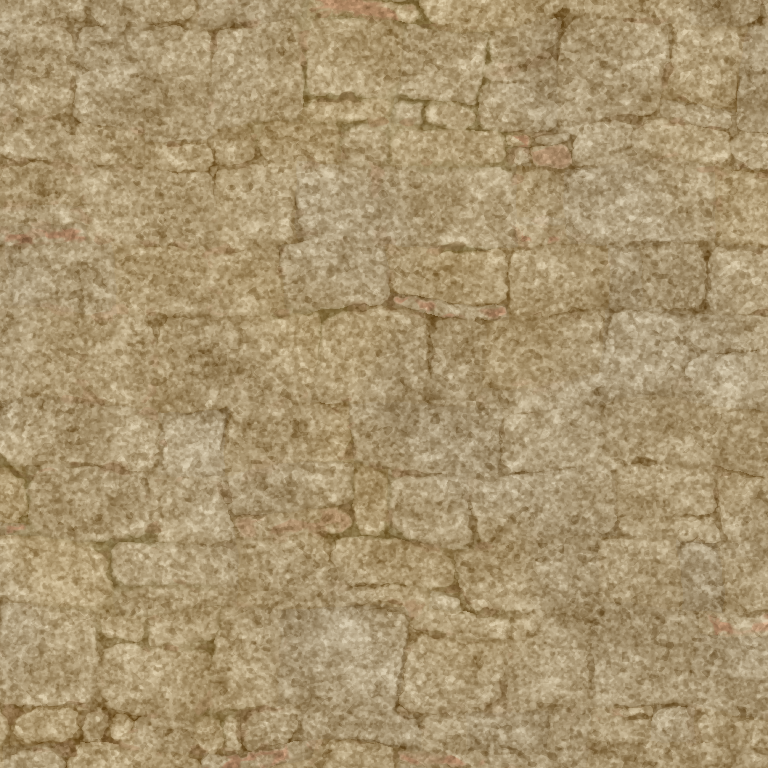
Give the GLSL for this texture, as a three.js fragment shader.

```glsl
// Weathered sandstone rubble wall: uneven courses, soft mortar joints, brick chips.
varying vec2 vUv;

#define COURSES 10.5                  // rows of stones up the canvas
#define STONES 7.5                    // average stones per row
#define SPLIT 0.42                    // chance that a stone breaks into pieces
#define WARP 0.0062                   // waviness of the layout
#define JOINT 0.0022                  // half width of a joint
#define MOTTLE 0.95                   // contrast of the blotches
#define GRAIN 0.78                    // contrast of the fine grit
#define DARK vec3(0.47, 0.37, 0.21)
#define LIGHT vec3(0.78, 0.715, 0.585)
#define BRICK vec3(0.68, 0.44, 0.32)
#define MOSS vec3(0.42, 0.40, 0.20)

float hash(vec2 p) {
  vec3 q = fract(p.xyx * 0.1031);
  q += dot(q, q.yzx + 33.33);
  return fract((q.x + q.y) * q.z);
}

// Smooth cellular noise: random cell values blended by distance to the cell points.
float cells(vec2 p) {
  vec2 base = floor(p), f = fract(p);
  float sum = 0.0, weight = 0.0;
  for (int y = -1; y <= 1; y++)
    for (int x = -1; x <= 1; x++) {
      vec2 o = vec2(float(x), float(y)), c = base + o;
      vec2 d = o + vec2(hash(c), hash(c + 57.3)) - f;
      float w = exp(-7.0 * dot(d, d));
      sum += w * hash(c + 113.7);
      weight += w;
    }
  return sum / weight;
}

float layeredCells(vec2 p) {
  float sum = 0.0, amp = 0.30;
  for (int i = 0; i < 4; i++) {
    sum += amp * cells(p);
    p = mat2(0.8, -0.6, 0.6, 0.8) * p * 2.2 + 19.1;
    amp *= 0.88;
  }
  return sum;
}

// Layered sines that bend the courses.
vec2 wobble(vec2 p) {
  vec2 sum = vec2(0.0);
  float amp = 1.0;
  p *= 16.0;
  for (int i = 0; i < 5; i++) {
    sum += amp * sin(p.yx + vec2(1.3, 4.1));
    p = mat2(0.8, -0.6, 0.6, 0.8) * p * 1.9 + 2.7;
    amp *= 0.62;
  }
  return sum;
}

// Jittered one-dimensional cells: lower edge, upper edge, index.
float edge(float k, float seed) { return k + 0.6 * (hash(vec2(k, seed)) - 0.5); }
vec3 span(float x, float seed) {
  float k = floor(x);
  k += step(edge(k + 1.0, seed), x) - step(x, edge(k, seed));
  return vec3(edge(k, seed), edge(k + 1.0, seed), k);
}

// Signed distance to the stone around p, with its id and size.
float stone(vec2 p, out vec2 id, out vec2 size) {
  vec3 row = span(p.y * COURSES, 1.0);
  float perRow = STONES * mix(0.8, 1.3, hash(vec2(row.z, 5.0)));
  vec3 col = span(p.x * perRow, row.z + 20.0);
  vec2 lo = vec2(col.x / perRow, row.x / COURSES);
  vec2 hi = vec2(col.y / perRow, row.y / COURSES);
  id = vec2(col.z, row.z);
  for (int i = 0; i < 2; i++) {
    size = hi - lo;
    if (hash(id + 3.3) < SPLIT && max(size.x, size.y) > 0.06) {
      vec2 axis = size.x > 1.9 * size.y ? vec2(1.0, 0.0) : vec2(0.0, 1.0);
      float share = mix(0.22, 0.4, hash(id + 47.0));
      if (hash(id + 71.0) > 0.5) share = 1.0 - share;
      vec2 cut = mix(lo, hi, share);
      float above = step(dot(cut, axis), dot(p, axis));
      lo = mix(lo, cut, axis * above);
      hi = mix(hi, cut, axis * (1.0 - above));
      id += vec2(0.37, 0.71) * (above + 1.0);
    }
  }
  size = hi - lo;
  float tilt = 0.12 * (hash(id + 11.0) - 0.5);
  vec2 q = p - 0.5 * (lo + hi);
  q += tilt * vec2(-q.y, q.x);
  vec2 halfSize = 0.5 * size - JOINT * mix(0.5, 1.8, hash(id + 5.0));
  float corner = min(min(halfSize.x, halfSize.y), mix(0.007, 0.034, hash(id + 23.0)));
  vec2 b = abs(q) - halfSize + corner;
  return length(max(b, 0.0)) + min(max(b.x, b.y), 0.0) - corner;
}

void main() {
  vec2 p = vUv, id, size;
  float mottle = layeredCells(p * vec2(15.0, 20.0)) / 1.0007;
  float broad = cells(p * 6.0 + 40.0);
  float patches = cells(p * vec2(17.0, 22.0) + 80.0);
  float chips = cells(p * vec2(48.0, 75.0) + 9.0);
  float pits = cells(p * vec2(105.0, 130.0) + 63.0);
  float grit = 0.5 * cells(p * 165.0) + 0.5 * cells(p * 290.0 + 31.0);

  // Ragged stone outline, with joints that fade in and out
  float d = stone(p + WARP * wobble(p), id, size);
  d += 0.012 * (mottle - 0.5) + 0.006 * (chips - 0.5) + 0.005 * (pits - 0.5);
  float joint = smoothstep(-0.005, 0.003, d);
  float crack = smoothstep(-0.001, 0.0015, d) * smoothstep(0.45, 0.65, patches);
  float rim = smoothstep(-0.016, -0.006, d) * (1.0 - joint) * smoothstep(0.4, 0.7, broad);
  float thin = 1.0 - smoothstep(0.025, 0.045, min(size.x, size.y));

  // Tone runs along the dark to light sandstone ramp
  float tone = 0.67 + MOTTLE * (mottle - 0.5) + GRAIN * (grit - 0.5);
  tone += 0.10 * (hash(id + 91.0) - 0.5) + 0.05 * thin + 0.08 * rim;
  tone += joint * (0.34 * (chips - 0.5) - mix(0.08, 0.20, patches)) - 0.36 * crack;
  tone += 0.22 * smoothstep(0.66, 0.82, pits) * smoothstep(0.4, 0.65, patches);
  tone -= 0.26 * smoothstep(0.30, 0.16, pits) * smoothstep(0.60, 0.35, patches);
  tone -= 0.14 * smoothstep(0.70, 0.85, chips) * smoothstep(0.4, 0.6, mottle);
  vec3 color = mix(DARK, LIGHT, clamp(tone, -0.3, 1.25));

  // Ochre to grey drift, brick fragments and a little moss
  float ochre = 0.45 * hash(id + 131.0) + 0.6 * broad - 0.45;
  color += ochre * vec3(0.025, 0.002, -0.042);
  float brick = thin * step(0.72, hash(id + 151.0)) * smoothstep(0.3, 0.6, chips);
  brick = max(brick * (1.0 - joint), 0.6 * joint * smoothstep(0.72, 0.85, chips) * broad);
  color = mix(color, BRICK * (0.65 + 0.5 * tone), 0.5 * brick);
  color = mix(color, MOSS, 0.3 * joint * smoothstep(0.62, 0.8, broad) * patches);
  gl_FragColor = vec4(color, 1.0);
}
```
